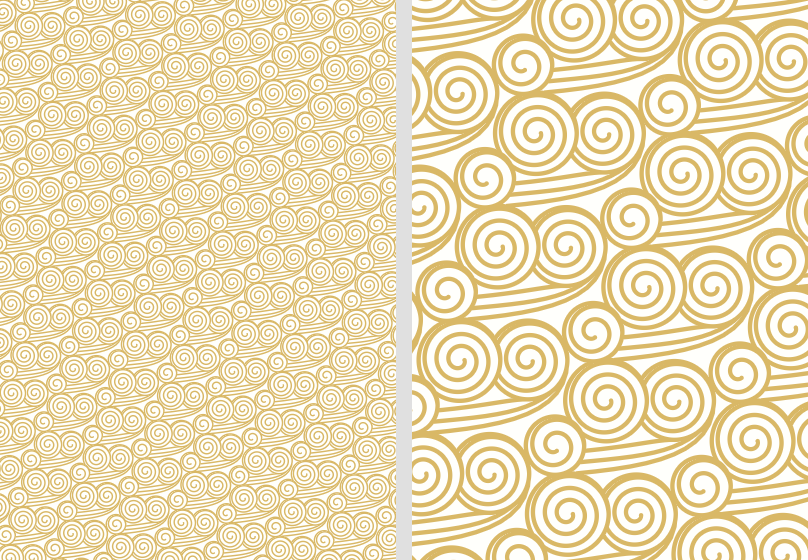
Left: the whole. Right: its middle third, enlarged.
Reproduce this pattern procedurally as a Shadertoy shader.

```glsl
const float TAU = 6.2831853;

// Clears a disc out of the line field, then adds its rim and inner coil
float stampSpiral(float lines, vec2 p, float radius, float pitch) {
    float r = length(p);
    float lastTurn = radius / pitch;
    float firstTurn = 0.42;
    float turn = atan(p.y, p.x) / TAU + lastTurn;
    turn += round(r / pitch - turn);
    float coil = turn >= firstTurn && turn <= lastTurn ? abs(r - turn * pitch) : 1e3;
    float endAngle = (firstTurn - lastTurn) * TAU;
    vec2 coilEnd = firstTurn * pitch * vec2(cos(endAngle), sin(endAngle));
    coil = min(coil, length(p - coilEnd));
    return min(max(lines, radius - r), min(coil, abs(r - radius)));
}

float segmentDistance(vec2 p, vec2 a, vec2 b) {
    vec2 ab = b - a;
    return length(p - a - ab * clamp(dot(p - a, ab) / dot(ab, ab), 0.0, 1.0));
}

vec2 cubicPoint(vec2 a, vec2 b, vec2 c, vec2 d, float t) {
    float s = 1.0 - t;
    return s * s * s * a + 3.0 * s * s * t * b + 3.0 * s * t * t * c + t * t * t * d;
}

// Three wisps leaving the right spiral tangentially and sweeping left
float wispDistance(vec2 p) {
    float nearest = 1e3;
    for (int i = 0; i < 3; i++) {
        float k = float(i);
        vec2 outward = vec2(cos(0.8 * k), sin(0.8 * k));
        vec2 start = vec2(47, 0) + 27.0 * outward;
        vec2 leave = start + vec2(-outward.y, outward.x) * (37.0 - 13.0 * k);
        vec2 approach = vec2(32.0 - 8.0 * k, 45.0 - 6.5 * k);
        vec2 end = vec2(-20.0, 50.0 - 7.5 * k);
        vec2 previous = start;
        for (int j = 1; j <= 12; j++) {
            vec2 next = cubicPoint(start, leave, approach, end, float(j) / 12.0);
            nearest = min(nearest, segmentDistance(p, previous, next));
            previous = next;
        }
    }
    return nearest;
}

void mainImage(out vec4 fragColor, in vec2 fragCoord) {
    // Canvas is 1152 units tall, with y pointing down
    float pixel = 1152.0 / iResolution.y;
    vec2 p = vec2(fragCoord.x, iResolution.y - fragCoord.y) * pixel - vec2(457, 503);

    // Slanted lattice of clouds
    mat2 lattice = mat2(100.5, 27.75, -26.2, 77.8);
    vec2 cell = round(inverse(lattice) * p);

    // Layers from back to front: wisps, right, left and small spirals
    float lines = 1e3;
    for (int layer = 0; layer < 4; layer++) {
        for (int n = 0; n < 9; n++) {
            vec2 q = p - lattice * (cell + vec2(n % 3 - 1, n / 3 - 1));
            if (layer == 0) lines = min(lines, wispDistance(q));
            else if (layer == 1) lines = stampSpiral(lines, q - vec2(47, 0), 27.0, 8.0);
            else if (layer == 2) lines = stampSpiral(lines, q, 28.0, 8.2);
            else lines = stampSpiral(lines, q - vec2(-35, 31), 20.0, 9.0);
        }
    }

    float ink = clamp(0.5 - (lines - 1.5) / pixel, 0.0, 1.0);
    vec3 gold = vec3(0.85, 0.72, 0.40);
    fragColor = vec4(mix(vec3(1.0, 1.0, 0.99), gold, ink), 1.0);
}
```
